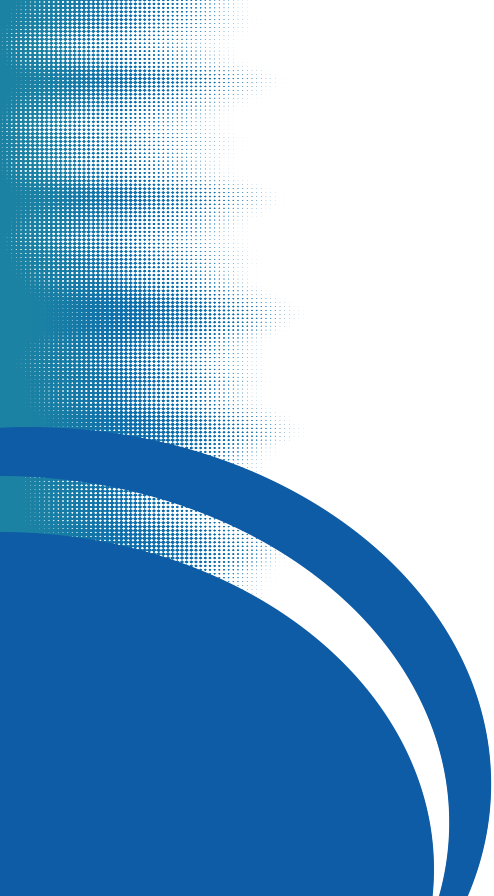
This background is drawn by a Shadertoy shader. Its source:

```glsl
// A white page with a ragged teal-to-blue halftone fading in from the left,
// and two blue elliptical sweeps (a crescent band and a solid dome) below.
// The halftone thresholds a cosine dot screen; the sweeps are ellipse distances.

const float TAU = 6.2831853;
const vec3 PAPER = vec3(1.0);
const vec3 SWEEP_BLUE = vec3(0.06, 0.36, 0.65);
const vec3 DOT_TEAL = vec3(0.11, 0.51, 0.64);
const vec3 DOT_BLUE = vec3(0.05, 0.43, 0.67);
const vec2 DOT_COUNT = vec2(192.0, 228.0); // dots per canvas height

float slopeHash(float i) {
    return fract(sin(i * 127.1) * 4375.85) * 2.0 - 1.0;
}

// One-dimensional gradient noise.
float gradientNoise(float x) {
    float i = floor(x);
    float f = x - i;
    float fade = f * f * f * (f * (f * 6.0 - 15.0) + 10.0);
    return 2.0 * mix(slopeHash(i) * f, slopeHash(i + 1.0) * (f - 1.0), fade);
}

// Approximate signed distance to an axis-aligned ellipse.
float ellipseDistance(vec2 p, vec2 center, vec2 radii) {
    vec2 q = (p - center) / radii;
    float k = length(q);
    return k * (k - 1.0) / max(length(q / radii), 1e-4);
}

float fill(float d, float pixel) {
    return 1.0 - smoothstep(-0.6 * pixel, 0.6 * pixel, d);
}

// Ink level: dense at the left, ending along a ragged line of recurring peaks.
float inkLevel(float x, float depth) {
    float u = depth * 7.68;
    float peak = pow(0.5 + 0.5 * cos(TAU * (u - 0.7)), 3.0);
    float lower = smoothstep(1.5, 2.8, u);
    float top = smoothstep(0.45, 0.0, u);
    float ragged = gradientNoise(u * 5.0) + 0.5 * gradientNoise(u * 14.0);
    float reach = 0.284 + 0.026 * lower + 0.040 * peak + 0.022 * top
                + 0.010 * ragged;
    float strength = 0.62 + 0.22 * peak + 0.28 * lower + 0.22 * top
                   + 0.05 * ragged;
    float fade = pow(max(1.0 - x / reach, 0.0), 0.85);
    return clamp(min(strength, 1.05) * fade + 0.28 * exp(-x / 0.022), 0.0, 1.0)
         * step(x, reach);
}

// Round dots that grow until they join and leave round holes.
float halftone(vec2 p, float level, float pixel) {
    vec2 wave = cos(TAU * p * DOT_COUNT);
    float spot = 0.5 + 0.25 * (wave.x + wave.y);
    float soft = clamp(0.25 * TAU * DOT_COUNT.y * pixel, 0.02, 0.6);
    float threshold = mix(1.0 + 0.5 * soft, -0.5 * soft, level);
    return smoothstep(-0.5 * soft, 0.5 * soft, spot - threshold);
}

void mainImage(out vec4 fragColor, in vec2 fragCoord) {
    float pixel = 1.0 / iResolution.y;
    vec2 p = fragCoord * pixel;

    // Halftone field
    float ink = halftone(p, inkLevel(p.x, 1.0 - p.y), pixel);
    vec3 dotColor = mix(DOT_TEAL, DOT_BLUE, smoothstep(0.02, 0.16, p.x));
    vec3 color = mix(PAPER, dotColor, ink);

    // Crescent band between two ellipses, then the solid dome
    float outer = ellipseDistance(p, vec2(0.0326, 0.125), vec2(0.5156, 0.3984));
    float inner = ellipseDistance(p, vec2(0.0, 0.082), vec2(0.5013, 0.3867));
    float dome = ellipseDistance(p, vec2(0.0, 0.030), vec2(0.4844, 0.3763));
    float sweeps = min(max(outer, -inner), dome);
    color = mix(color, SWEEP_BLUE, fill(sweeps, pixel));

    fragColor = vec4(color, 1.0);
}
```
